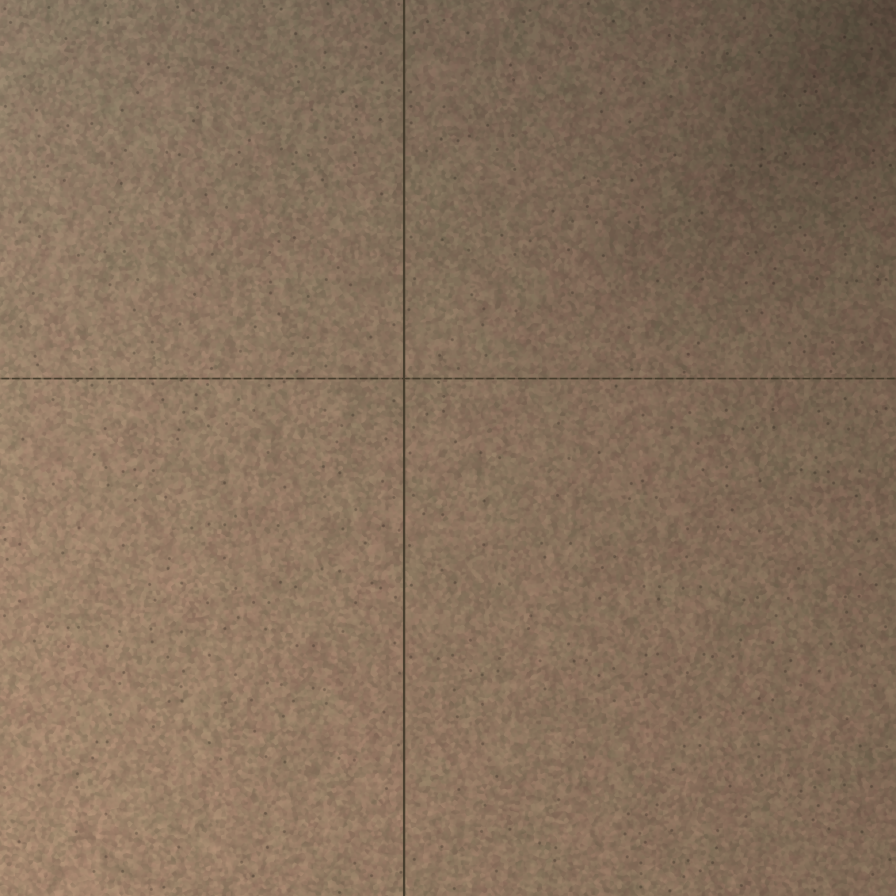
A WebGL 1 fragment shader for this texture:

```glsl
precision highp float;
// Speckled brown tiles, two across and two down, cropped by the canvas.
// Cellular flecks give the grain; a slanted light, a soft diagonal shadow
// and thin dark seams (solid upright, dashed level) lie over it.

uniform vec2 u_resolution;

vec2 hash2(vec2 p) {
  vec3 q = fract(p.xyx * vec3(0.1031, 0.1030, 0.0973));
  q += dot(q, q.yzx + 33.33);
  return fract((q.xx + q.yz) * q.zy);
}

// Smooth cellular noise: random fleck tones blended by nearness to each cell point
vec2 flecks(vec2 p) {
  vec2 cell = floor(p);
  vec2 tone = vec2(0.0);
  float total = 0.0;
  for (int j = -1; j <= 1; j++) {
    for (int i = -1; i <= 1; i++) {
      vec2 id = cell + vec2(float(i), float(j));
      vec2 away = id + hash2(id) - p;
      float weight = exp(-7.0 * dot(away, away));
      tone += weight * hash2(id + 71.7);
      total += weight;
    }
  }
  return tone / total - 0.5;
}

// Sparse dark pits, at most one in each cell
float pits(vec2 p) {
  vec2 id = floor(p);
  vec2 center = 0.25 + 0.5 * hash2(id + 19.0);
  float present = step(0.86, hash2(id + 43.0).x);
  return present * (1.0 - smoothstep(0.04, 0.16, length(fract(p) - center)));
}

// Antialiased line coverage, all lengths in canvas units
float stroke(float dist, float width, float pixel) {
  return clamp((0.5 * width - dist) / pixel + 0.5, 0.0, 1.0);
}

void main() {
  vec2 uv = gl_FragCoord.xy / u_resolution;
  vec2 pixel = 1.0 / u_resolution;

  // Light falling off from the lower left, with a shadow in the upper right
  float light = 0.638 - 0.145 * uv.x - 0.105 * uv.y * uv.y;
  float band = (uv.x - uv.y - 0.04) / 0.16;
  light -= 0.055 * exp(-band * band) * smoothstep(1.1, 1.9, uv.x + uv.y);

  // Warm below, greyer toward the upper left
  float grey = uv.y * uv.y * (1.0 - 0.7 * uv.x);
  vec3 color = light * mix(vec3(1.0, 0.825, 0.67), vec3(1.0, 0.875, 0.725), grey);

  // Fine grain, broader mottling and faint pink and olive patches
  vec2 fine = flecks(uv * 235.0);
  vec2 coarse = flecks(uv * vec2(125.0, 105.0) + 37.0);
  vec2 patches = flecks(uv * 26.0 + 11.0);
  float grain = 0.16 * fine.x + 0.09 * coarse.x + 0.025 * patches.x;

  // Weak upright weave, and level ripples near the bottom
  grain += 0.008 * sin(uv.x * 240.0 + 2.0 * sin(uv.y * 31.0));
  float ripple = sin(uv.y * 420.0 + 3.0 * sin(uv.x * 47.0) + 5.0 * coarse.y);
  grain += 0.022 * ripple * (1.0 - smoothstep(0.0, 0.32, uv.y));
  color *= 1.0 + grain;
  color += vec3(0.012, -0.008, 0.002) * (patches.y + coarse.y + fine.y);
  color *= 1.0 - 0.22 * pits(uv * 62.0);

  // Seams between tiles
  vec2 seam = 0.6 * abs(fract((uv - vec2(0.451, 0.5775)) / 0.6 + 0.5) - 0.5);
  float upright = stroke(seam.x, 0.0026, pixel.x);
  float level = stroke(seam.y, 0.0019, pixel.y);
  float dash = abs(fract(uv.x * 85.0) - 0.5) / 85.0;
  level *= mix(0.5, 1.0, stroke(dash, 0.0085, pixel.x));
  color = mix(color, vec3(0.25, 0.22, 0.16), 0.88 * max(upright, level));

  gl_FragColor = vec4(color, 1.0);
}
```
